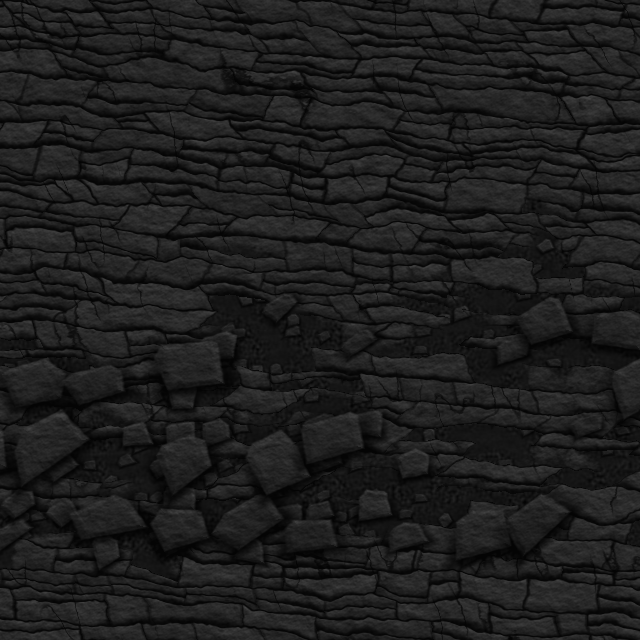
A WebGL 2 fragment shader for this texture:

```glsl
#version 300 es
precision highp float;
// A dark slate face: thin, slightly tilted ledges above and below a band of rubble.
// Ledges are jittered, split rows with open joints; loose blocks are scattered
// chamfered polygons with lit bevels and soft shadows, lying on gritty soil.
uniform vec2 u_resolution;
out vec4 fragColor;

vec2 hash2(vec2 p) {
  p = vec2(dot(p, vec2(127.1, 311.7)), dot(p, vec2(269.5, 183.3)));
  return fract(sin(p) * 43758.5);
}

float gradientNoise(vec2 p) {
  vec2 i = floor(p), f = p - i;
  vec2 u = f * f * f * (f * (f * 6.0 - 15.0) + 10.0);
  vec2 o = vec2(0.0, 1.0);
  float a = dot(hash2(i) * 2.0 - 1.0, f);
  float b = dot(hash2(i + o.yx) * 2.0 - 1.0, f - o.yx);
  float c = dot(hash2(i + o.xy) * 2.0 - 1.0, f - o.xy);
  float d = dot(hash2(i + o.yy) * 2.0 - 1.0, f - o.yy);
  return mix(mix(a, b, u.x), mix(c, d, u.x), u.y);
}

float fbm(vec2 p) {
  float sum = 0.0, amp = 0.6;
  for (int i = 0; i < 4; i++) {
    sum += amp * gradientNoise(p);
    p = mat2(1.6, 1.2, -1.2, 1.6) * p + 7.3;
    amp *= 0.65;
  }
  return sum;
}

// Share of intact ledges at a point, low inside the rubble band
float coverage(vec2 p) {
  float y = p.y - 0.16 * (p.x - 0.5) + 0.22 * gradientNoise(p * 4.0);
  float above = smoothstep(0.4, 0.62, y);
  float below = 1.0 - smoothstep(0.09, 0.18, p.y + 0.08 * gradientNoise(p * 6.0 + 20.0));
  return 0.4 + 0.75 * max(above, below);
}

float rowEdge(float row, float x) {
  return row + 0.6 * gradientNoise(vec2(x * 9.0, row * 7.37)) + 0.3 * (hash2(vec2(row, 3.0)).x - 0.5);
}

float seam(float col, float row) {
  return col + 0.7 * (hash2(vec2(col, row)).x - 0.5);
}

// Layered ledges: x is the tone, y a random id of the stone
vec2 ledges(vec2 p) {
  p.y += 0.08 * p.x;
  p += 0.009 * vec2(gradientNoise(p * 13.0), gradientNoise(p * 11.0 + 40.0));
  p += 0.007 * vec2(gradientNoise(p * 40.0), gradientNoise(p * 36.0 + 15.0));
  p += 0.003 * vec2(gradientNoise(p * 110.0), gradientNoise(p * 100.0 + 5.0));
  float rows = 26.0, y = p.y * rows, row = floor(y);
  row += step(rowEdge(row + 1.0, p.x), y) - step(y, rowEdge(row, p.x));
  float low = rowEdge(row, p.x), high = rowEdge(row + 1.0, p.x);

  vec2 rowRandom = hash2(vec2(row, 17.0));
  float freq = mix(6.0, 12.0, rowRandom.x);
  float x = p.x * freq + 9.0 * rowRandom.y + 0.9 * (y - row) * (rowRandom.y - 0.5);
  float col = floor(x);
  col += step(seam(col + 1.0, row), x) - step(x, seam(col, row));
  float side = min(x - seam(col, row), seam(col + 1.0, row) - x) / freq;

  // Some stones part into two thinner, wedge-shaped sheets
  vec2 stone = hash2(vec2(col, row) + 31.0);
  if (stone.x > 0.4) {
    float middle = mix(low, high, 0.3 + 0.4 * stone.y) + 0.6 * (x - col - 0.5) * (stone.y - 0.5);
    if (y < middle) high = middle;
    else { low = middle; stone = hash2(stone * 91.0); }
  }
  float under = (y - low) / rows, over = (high - y) / rows;
  float gape = 0.003 + 0.011 * smoothstep(-0.15, 0.35, gradientNoise(p * vec2(9.0, 25.0)));
  float open = smoothstep(0.0, gape, under) * smoothstep(0.0, 0.0025, over);
  open *= mix(1.0, smoothstep(0.0004, 0.005, side), 0.35 + 0.65 * stone.y);
  float tone = 0.142 + 0.03 * stone.y + 0.05 * exp(-over / 0.004);
  tone *= mix(0.7, 1.0, smoothstep(0.0, 0.016, under));
  return vec2(mix(0.025, tone, open), stone.x);
}

// Loose tilted blocks, one chance per grid cell, painted over the given tone
float scatterBlocks(float tone, vec2 p, float cell, float density, float grain) {
  vec2 home = floor(p / cell);
  for (int k = 0; k < 9; k++) {
    vec2 id = home + vec2(k % 3 - 1, k / 3 - 1);
    vec2 r = hash2(id + cell * 700.0), s = hash2(id + 57.0 + cell * 300.0);
    vec2 center = (id + 0.5 + 0.6 * (r - 0.5)) * cell;
    float chance = density * (1.0 - 0.6 * smoothstep(0.55, 0.75, center.x));
    if (s.x > chance * (1.0 - smoothstep(0.45, 0.85, coverage(center)))) continue;
    float angle = 0.32 + 0.7 * (s.y - 0.5);
    mat2 turn = mat2(cos(angle), -sin(angle), sin(angle), cos(angle));
    vec2 size = cell * vec2(mix(0.46, 0.64, r.y), mix(0.3, 0.5, r.x));
    vec2 q = turn * (p - center) / size;
    q += 0.0035 / cell * vec2(gradientNoise(p * 70.0), gradientNoise(p * 70.0 + 9.0));
    float d = -9.0;
    vec2 facing = vec2(0.0);
    // Four sides, then two chamfered corners
    for (int i = 0; i < 6; i++) {
      vec2 h = hash2(id * 3.1 + float(i) * 11.0);
      float a = (float(i) + 0.35 * (h.x - 0.5) + (i > 3 ? 0.5 : 0.0)) * 1.5708;
      vec2 n = vec2(cos(a), sin(a));
      float e = dot(q, n) - mix(0.58, 0.78, h.y) - (i > 3 ? 0.1 : 0.0);
      if (e > d) { d = e; facing = n; }
    }
    float lit = dot(facing * turn, vec2(0.45, 0.89));
    float shade = smoothstep(0.45, 0.0, d) * (0.5 - 0.35 * normalize(q + 0.001).y);
    float bevel = smoothstep(-0.2, -0.1, d);
    float face = 0.125 + 0.03 * r.x + 0.025 * q.y + 0.045 * lit * bevel;
    face *= 1.0 + grain;
    float aa = max(0.04, 1.2 / (u_resolution.y * size.y));
    tone = mix(tone * (1.0 - shade), face, smoothstep(aa, -aa, d));
  }
  return tone;
}

void main() {
  vec2 p = gl_FragCoord.xy / u_resolution.y;
  vec2 grainScale = vec2(34.0, 56.0);
  float grain = fbm(p * grainScale);
  float relief = grain - fbm((p + vec2(0.001, 0.003)) * grainScale);
  float texture_ = 0.45 * grain + 0.75 * relief;

  // Soil with fine grit and pebbles
  float grit = gradientNoise(p * 170.0);
  float soil = 0.086 + 0.04 * grain + 0.1 * grit * smoothstep(-0.25, 0.25, gradientNoise(p * 24.0));
  soil = scatterBlocks(soil, p, 0.026, 0.45, texture_) * 0.92;

  // Ledges with jagged steep cracks, sinking into the soil
  vec2 ledge = ledges(p);
  vec2 sheared = vec2(p.x + 0.3 * p.y, p.y) * vec2(26.0, 8.0);
  float crackLine = abs(gradientNoise(sheared + 60.0) + 0.12 * grain);
  float crackArea = smoothstep(0.0, 0.2, gradientNoise(p * 12.0 + 80.0));
  float rock = ledge.x * (1.0 - 0.6 * crackArea * smoothstep(0.04, 0.0, crackLine));
  rock *= 1.0 + texture_;
  float exposed = coverage(p) + 0.35 * gradientNoise(p * 15.0) + 0.1 * grain - ledge.y;
  float tone = mix(soil, rock, smoothstep(-0.08, 0.1, exposed));

  // Medium and large blocks on top
  tone = scatterBlocks(tone, p, 0.06, 0.42, texture_);
  tone = scatterBlocks(tone, p, 0.115, 0.5, texture_);
  fragColor = vec4(vec3(clamp(tone + 0.02 * grit, 0.015, 0.26)), 1.0);
}
```
